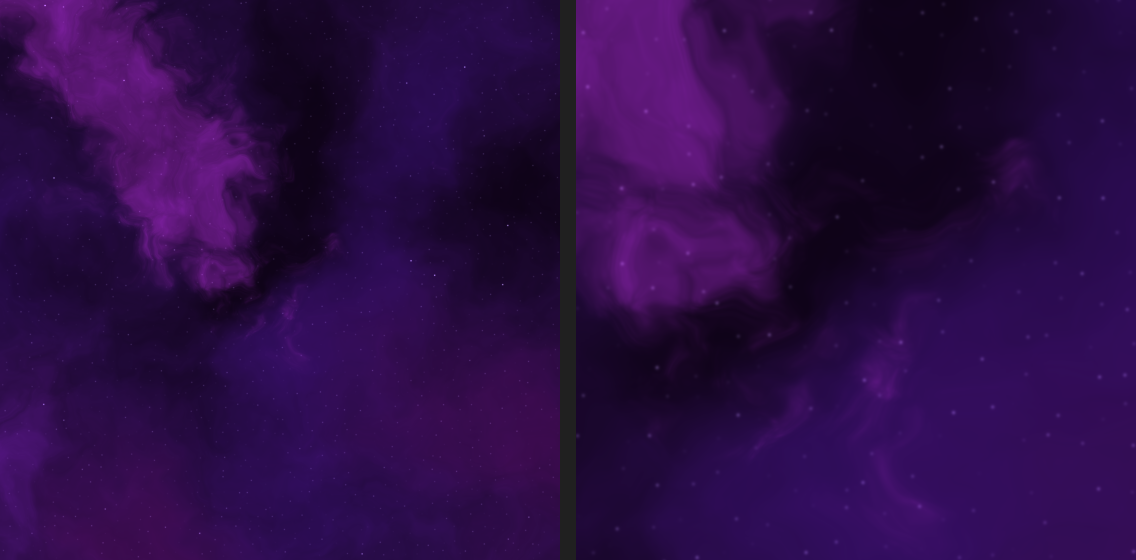
Left, the full canvas; right, a detail of the centre.
Reproduce this texture procedurally as a Shadertoy shader.

```glsl
const vec3 VOID = vec3(0.055, 0.010, 0.090);
const vec3 DUSK = vec3(0.145, 0.043, 0.255);
const vec3 INDIGO = vec3(0.195, 0.055, 0.390);
const vec3 WINE = vec3(0.235, 0.045, 0.310);
const vec3 VIOLET = vec3(0.290, 0.075, 0.450);
const vec3 MAGENTA = vec3(0.365, 0.090, 0.465);
const vec3 STARLIGHT = vec3(0.75, 0.65, 0.95);
const float WARP = 0.22;           // bending of the large shapes
const float RAGGED = 1.5;          // breakup of the bright cloud edge
const float MEAN_BILLOW = 0.58;
const float STAR_CELLS = 46.0;
const float STAR_RADIUS = 0.0013;

vec2 hash2(vec2 p) {
    vec3 q = fract(p.xyx * vec3(0.1031, 0.1030, 0.0973));
    q += dot(q, q.yzx + 33.33);
    return fract((q.xx + q.yz) * q.zy);
}

// Cellular noise with a smooth minimum: round puffs without creases
float puffs(vec2 p) {
    vec2 cell = floor(p), f = fract(p);
    float sum = 0.0;
    for (int y = -1; y <= 1; y++)
    for (int x = -1; x <= 1; x++) {
        vec2 o = vec2(x, y);
        sum += exp(-10.0 * length(o + hash2(cell + o + 50.0) - f));
    }
    return 1.0 + log(sum) / 10.0;
}

// Layered puffs, centred on zero
float billow(vec2 p, int octaves) {
    const mat2 TURN = mat2(0.8, 0.6, -0.6, 0.8);
    float sum = 0.0, weight = 0.5, total = 0.0;
    for (int i = 0; i < octaves; i++) {
        sum += weight * puffs(p);
        total += weight;
        weight *= 0.55;
        p = TURN * p * 2.03 + 7.3;
        p += 0.15 * sin(p.yx * 2.3);
    }
    return sum / total - MEAN_BILLOW;
}

// Soft elliptical patch
float glow(vec2 p, vec2 centre, vec2 radii, float angle) {
    vec2 d = p - centre, axis = vec2(cos(angle), sin(angle));
    vec2 q = vec2(dot(d, axis), dot(d, vec2(-axis.y, axis.x))) / radii;
    return exp(-dot(q, q));
}

vec3 stars(vec2 p) {
    vec2 g = p * STAR_CELLS, cell = floor(g);
    vec2 place = 0.15 + 0.7 * hash2(cell + 11.0);
    float rank = hash2(cell + 91.0).x;
    float d = length(fract(g) - place) / STAR_CELLS;
    float power = 0.20 * rank * rank + 0.55 * smoothstep(0.985, 1.0, rank);
    return STARLIGHT * power * exp(-d * d / (STAR_RADIUS * STAR_RADIUS));
}

void mainImage(out vec4 fragColor, in vec2 fragCoord) {
    vec2 uv = fragCoord / iResolution.xy;

    // Bend the space for wispy outlines
    vec2 bend = vec2(billow(uv * 4.0 + 3.0, 4), billow(uv * 4.0 + 21.0, 4));
    vec2 p = uv + WARP * bend;
    float haze = billow(p * 3.2 + 40.0, 5);
    float detail = billow(p * 8.0 + vec2(5.0, 60.0), 5);

    // Indigo veil: diagonal band, centre, left edge and foot
    float indigo = glow(p, vec2(0.72, 0.70), vec2(0.30, 0.09), 1.02)
        + glow(p, vec2(0.60, 0.46), vec2(0.17, 0.11), 0.4)
        + 0.8 * glow(p, vec2(0.01, 0.53), vec2(0.08, 0.12), 0.0)
        + 0.8 * glow(p, vec2(0.54, 0.08), vec2(0.20, 0.14), 0.3)
        + 0.4 * glow(p, vec2(0.50, 0.30), vec2(0.35, 0.12), 0.0);

    // Warm haze along the lower corners
    float wine = glow(p, vec2(0.97, 0.21), vec2(0.34, 0.17), -0.5)
        + glow(p, vec2(0.22, 0.03), vec2(0.18, 0.18), 0.6);
    float violet = glow(p, vec2(0.02, 0.17), vec2(0.11, 0.16), -0.2);

    // Empty dark regions
    float gap = glow(p, vec2(0.54, 0.78), vec2(0.10, 0.27), -0.1)
        + glow(p, vec2(0.42, 0.50), vec2(0.16, 0.07), 0.5)
        + glow(p, vec2(0.95, 0.66), vec2(0.24, 0.20), 0.2)
        + 0.5 * glow(p, vec2(0.13, 0.55), vec2(0.11, 0.07), 0.0)
        + 0.5 * glow(p, vec2(0.35, 0.31), vec2(0.08, 0.09), 0.4)
        + 0.4 * glow(p, vec2(0.04, 0.84), vec2(0.10, 0.08), 0.0);

    vec3 color = DUSK * (1.0 + 0.9 * haze + 0.3 * detail);
    color = mix(color, INDIGO, clamp(indigo * (0.85 + 1.3 * haze), 0.0, 1.0));
    color = mix(color, WINE, clamp(wine * (0.85 + 1.2 * haze), 0.0, 1.0));
    color = mix(color, VIOLET, clamp(violet * (0.9 + detail), 0.0, 1.0));
    color = mix(color, VOID, clamp(gap * (0.85 - 0.9 * haze), 0.0, 0.95));

    // Bright ragged cloud with darker hollows
    float body = glow(p, vec2(0.28, 0.76), vec2(0.34, 0.17), -0.9)
        + 0.6 * glow(p, vec2(0.05, 1.00), vec2(0.22, 0.10), 0.0);
    float cloud = smoothstep(0.30, 0.85, body + RAGGED * (0.4 * haze + 0.6 * detail));
    color = mix(color, MAGENTA * (0.93 + 0.7 * detail + 0.4 * haze), 0.95 * cloud);

    color *= 1.0 + 0.25 * detail;
    fragColor = vec4(color + stars(uv), 1.0);
}
```
